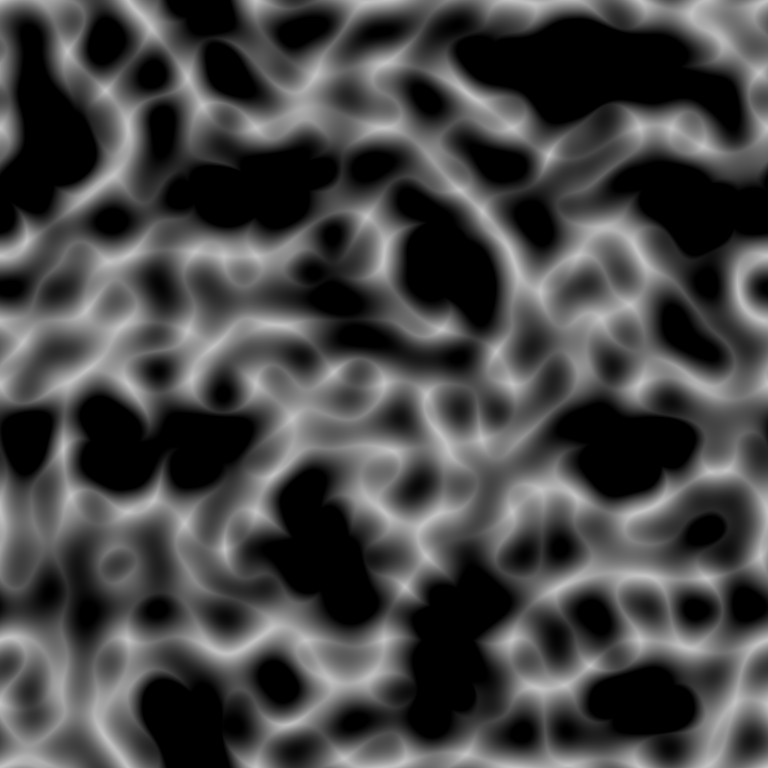
This texture is drawn by a WebGL 2 fragment shader. Its source:

```glsl
#version 300 es
precision highp float;
// Grey web of soft glowing creases around black hollows.
// Two octaves of wrapping gradient noise are folded at zero into ridges,
// summed, and clipped at black; whole cell counts make the square tile.

uniform vec2 u_resolution;
out vec4 fragColor;

const float TAU = 6.2831853;
const float BASE_CELLS = 6.0;    // lattice cells across the canvas
const int OCTAVES = 2;
const float PEAK = 0.79;         // brightness where all ridges meet
const float FALLOFF = 2.14;      // darkening away from the coarse ridges
const float CREASE = 0.01;       // rounding of the ridge tops

// Integer hash of a lattice point, 0 to 1
float hash(uvec2 cell, uint seed) {
    uint h = cell.x * 374761393u + cell.y * 668265263u + seed * 974711u;
    h = (h ^ (h >> 15)) * 2246822519u;
    h = (h ^ (h >> 13)) * 3266489917u;
    h ^= h >> 16;
    return float(h >> 8) / 16777216.0;
}

// Slope contribution of one lattice corner, wrapped at the period
float corner(vec2 cell, vec2 offset, float period, uint seed) {
    float angle = TAU * hash(uvec2(mod(cell, period)), seed);
    return dot(vec2(cos(angle), sin(angle)), offset);
}

// Periodic gradient noise, centred on zero
float gradientNoise(vec2 p, float period, uint seed) {
    vec2 cell = floor(p);
    vec2 f = p - cell;
    vec2 fade = f * f * f * (f * (f * 6.0 - 15.0) + 10.0);
    vec2 e = vec2(1.0, 0.0);
    float low = mix(corner(cell, f, period, seed),
                    corner(cell + e.xy, f - e.xy, period, seed), fade.x);
    float high = mix(corner(cell + e.yx, f - e.yx, period, seed),
                     corner(cell + e.xx, f - e.xx, period, seed), fade.x);
    return mix(low, high, fade.y);
}

// Absolute value with a slightly rounded fold
float softAbs(float x, float radius) {
    return sqrt(x * x + radius * radius);
}

// Ridges of every octave, each half as strong and twice as fine
float ridges(vec2 uv) {
    float level = PEAK;
    float cells = BASE_CELLS;
    float strength = FALLOFF;
    for (int i = 0; i < OCTAVES; i++) {
        float n = gradientNoise(uv * cells, cells, uint(i) + 11u);
        level -= strength * softAbs(n, CREASE);
        cells *= 2.0;
        strength *= 0.5;
    }
    return level;
}

void main() {
    vec2 uv = gl_FragCoord.xy / u_resolution;
    float grey = clamp(ridges(uv), 0.0, 1.0);
    fragColor = vec4(vec3(grey), 1.0);
}
```
